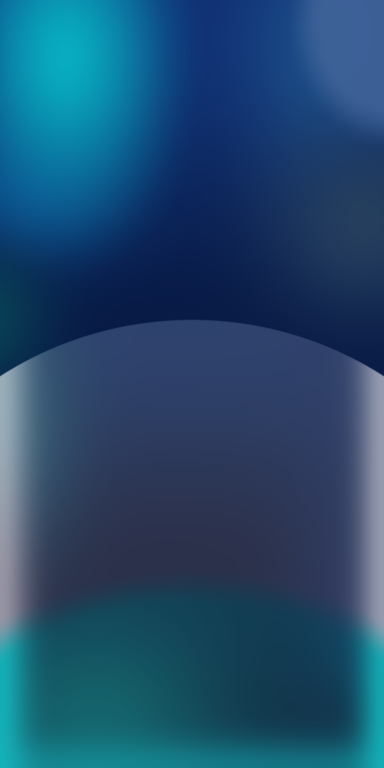
Write a Shadertoy shader that draws this background.

```glsl
const float DOME_RADIUS = 0.924;

// Soft elliptical spot: 1 at the centre, fading with distance
float glow(vec2 p, vec2 centre, vec2 radius) {
    vec2 d = (p - centre) / radius;
    return exp(-dot(d, d));
}

// Ellipse with a flat core and a feathered rim
float softEllipse(vec2 p, vec2 centre, vec2 radius, float feather) {
    float d = length((p - centre) / radius);
    return 1.0 - smoothstep(1.0 - feather, 1.0 + feather, d);
}

// Coverage of a disc whose highest point lies at the given height
float dome(vec2 p, float top, float radius, float blur) {
    float d = length(p - vec2(0.5, top - radius)) - radius;
    return 1.0 - smoothstep(-blur, blur, d);
}

// Light falling inward from one side
float rim(float dist, float width) {
    float d = max(dist, 0.0) / width;
    return exp(-d * d);
}

vec3 skyColor(vec2 p) {
    vec3 navy = vec3(0.03, 0.10, 0.27);
    vec3 royal = vec3(0.06, 0.18, 0.45);
    vec3 col = mix(navy, royal, smoothstep(1.1, 1.95, p.y));

    // Cool haze on the right
    col = mix(col, vec3(0.11, 0.31, 0.54), 0.9 * glow(p, vec2(0.84, 1.86), vec2(0.21, 0.32)));
    col = mix(col, vec3(0.15, 0.25, 0.37), 0.95 * glow(p, vec2(0.95, 1.42), vec2(0.24, 0.24)));
    col = mix(col, vec3(0.25, 0.39, 0.60), 0.9 * softEllipse(p, vec2(1.03, 1.95), vec2(0.24, 0.29), 0.22));

    // Blue and teal spill on the left
    col = mix(col, vec3(0.05, 0.28, 0.54), 0.85 * glow(p, vec2(0.06, 1.50), vec2(0.24, 0.17)));
    col = mix(col, vec3(0.03, 0.27, 0.34), 0.9 * glow(p, vec2(-0.04, 1.17), vec2(0.16, 0.18)));

    // Bright cyan lamp
    col = mix(col, vec3(0.04, 0.42, 0.62), 0.7 * softEllipse(p, vec2(0.17, 1.84), vec2(0.25, 0.40), 0.5));
    return mix(col, vec3(0.03, 0.69, 0.76), 0.95 * glow(p, vec2(0.17, 1.85), vec2(0.18, 0.27)));
}

vec3 glassColor(vec2 p) {
    vec3 plum = vec3(0.17, 0.19, 0.29);
    vec3 slate = vec3(0.18, 0.26, 0.43);
    vec3 col = mix(plum, slate, smoothstep(0.5, 1.15, p.y));
    col = mix(col, vec3(0.20, 0.36, 0.45), 0.75 * glow(p, vec2(0.08, 0.90), vec2(0.14, 0.32)));
    col = mix(col, vec3(0.19, 0.25, 0.41), 0.7 * rim(0.95 - p.x, 0.2));

    // Pale side light
    vec3 pale = mix(vec3(0.60, 0.59, 0.65), vec3(0.61, 0.69, 0.73), smoothstep(0.45, 0.95, p.y));
    col = mix(col, pale, 0.97 * rim(p.x, 0.075));
    return mix(col, vec3(0.62, 0.64, 0.71), 0.92 * rim(1.0 - p.x, 0.065));
}

vec3 poolColor(vec2 p) {
    vec3 col = mix(vec3(0.07, 0.19, 0.28), vec3(0.07, 0.23, 0.32), smoothstep(0.1, 0.45, p.y));
    col = mix(col, vec3(0.08, 0.40, 0.43), 0.95 * glow(p, vec2(0.25, 0.12), vec2(0.32, 0.28)));
    col = mix(col, vec3(0.07, 0.27, 0.39), 0.7 * glow(p, vec2(0.92, 0.34), vec2(0.14, 0.18)));

    // Turquoise light from the floor and both sides
    vec3 turquoise = vec3(0.08, 0.70, 0.73);
    col = mix(col, turquoise, 0.5 * rim(p.y, 0.075));
    col = mix(col, turquoise, 0.95 * rim(p.x, 0.075));
    return mix(col, turquoise, 0.9 * rim(1.0 - p.x, 0.065));
}

void mainImage(out vec4 fragColor, in vec2 fragCoord) {
    // Canvas spans 1 by 2 units
    vec2 p = fragCoord / iResolution.xy * vec2(1.0, 2.0);
    float pixel = 1.0 / iResolution.x;

    vec3 col = skyColor(p);
    col = mix(col, glassColor(p), dome(p, 1.167, DOME_RADIUS, pixel));
    col = mix(col, poolColor(p), dome(p, 0.475, DOME_RADIUS, 0.055));
    fragColor = vec4(col, 1.0);
}
```
